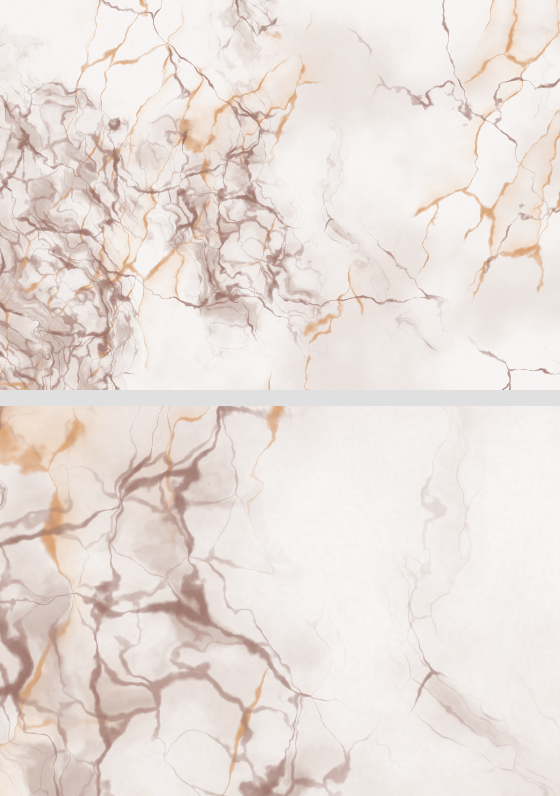
Top, the full canvas; bottom, a detail of the centre.
This texture is drawn by a WebGL 1 fragment shader. Its source:

```glsl
precision highp float;
// White marble with frayed mauve cracks, soft haze and leaning amber veins.
uniform vec2 u_resolution;

float hash(vec2 p) {
  vec3 q = fract(p.xyx * 0.1031);
  q += dot(q, q.yzx + 33.33);
  return fract((q.x + q.y) * q.z);
}

vec2 hash2(vec2 p) {
  return vec2(hash(p), hash(p + 47.3));
}

float noise(vec2 p) {
  vec2 i = floor(p), f = fract(p);
  f = f * f * (3.0 - 2.0 * f);
  return mix(mix(hash(i), hash(i + vec2(1, 0)), f.x),
             mix(hash(i + vec2(0, 1)), hash(i + vec2(1, 1)), f.x), f.y);
}

float fbm(vec2 p) {
  float sum = 0.0, amp = 0.52;
  for (int i = 0; i < 5; i++) {
    sum += amp * noise(p);
    p = mat2(1.6, 1.2, -1.2, 1.6) * p + 19.7;
    amp *= 0.5;
  }
  return sum;
}

vec2 fbm2(vec2 p) {
  return vec2(fbm(p), fbm(p + 31.4)) - 0.5;
}

// Cellular web: x is the distance to the nearest cell border, y the cell's random value
vec2 web(vec2 p) {
  vec2 base = floor(p), f = fract(p), nearCell, nearPoint;
  float best = 9.0;
  for (int y = -1; y <= 1; y++) {
    for (int x = -1; x <= 1; x++) {
      vec2 cell = vec2(x, y);
      vec2 r = cell + hash2(base + cell) - f;
      if (dot(r, r) < best) {
        best = dot(r, r);
        nearCell = cell;
        nearPoint = r;
      }
    }
  }
  float edge = 9.0;
  for (int y = -2; y <= 2; y++) {
    for (int x = -2; x <= 2; x++) {
      vec2 cell = nearCell + vec2(x, y);
      vec2 r = cell + hash2(base + cell) - f;
      vec2 apart = r - nearPoint;
      if (dot(apart, apart) > 0.0001)
        edge = min(edge, dot(0.5 * (r + nearPoint), normalize(apart)));
    }
  }
  return vec2(edge, hash(base + nearCell + 8.1));
}

float stroke(float d, float width) {
  return 1.0 - smoothstep(width * 0.25, width + 1.2 / u_resolution.y, d);
}

void main() {
  vec2 p = gl_FragCoord.xy / u_resolution.y;
  float left = 1.0 - smoothstep(0.3, 0.85, p.x);
  vec2 bend = fbm2(p * 4.0), fray = fbm2(p * 22.0 + 7.0);
  float ragged = smoothstep(0.3, 0.75, fbm(p * 28.0 + 3.0));

  // Opposite leans for the two vein families, both bent and frayed
  vec2 m = vec2(p.x + 0.4 * p.y, p.y) + 0.28 * bend + 0.045 * fray;
  vec2 o = vec2(p.x - 0.35 * p.y, p.y) + 0.2 * bend.yx + 0.03 * fray;
  float mauveZone = smoothstep(0.47, 0.70, fbm(m * vec2(4.0, 2.0) + 11.0) + 0.07 * left);
  float amberZone = smoothstep(0.50, 0.66, fbm(o * vec2(4.0, 1.6) + 71.0) + 0.07 * left);

  // Milky ground and haze
  float cloud = smoothstep(0.45, 0.8, fbm(p * 3.5 + 5.0));
  float haze = 0.6 * cloud + 0.5 * mauveZone * (0.5 + ragged);
  vec3 color = mix(vec3(0.967, 0.957, 0.951), vec3(0.89, 0.84, 0.815), min(haze, 1.0));

  // Amber veins with peach washed into some of the cells
  vec2 amber = web(o * vec2(9.0, 3.5));
  float d = amber.x / 7.0;
  float wash = smoothstep(0.45, 0.6, amber.y) * exp(-d * 50.0) * (0.5 + 0.5 * ragged);
  float vein = stroke(d, 0.007 * ragged * amberZone) * (0.45 + 0.55 * ragged);
  color = mix(color, vec3(0.93, 0.80, 0.68), 0.85 * wash * amberZone);
  color = mix(color, vec3(0.84, 0.61, 0.42), 0.85 * vein * smoothstep(0.05, 0.6, amberZone));

  // Mauve stains, crusted fine webs and wider cracks
  float stain = smoothstep(0.52, 0.72, fbm(m * vec2(22.0, 12.0))) * mauveZone;
  float fine = stroke(web(m * vec2(24.0, 13.0)).x / 20.0, 0.005 * ragged * mauveZone);
  float wide = stroke(web(m * vec2(7.0, 4.5) + 3.0).x / 6.0, 0.010 * ragged * mauveZone);
  color = mix(color, vec3(0.77, 0.68, 0.64), 0.7 * stain);
  color = mix(color, vec3(0.66, 0.51, 0.47), 0.7 * fine * mauveZone * (0.3 + ragged * 0.7));
  color = mix(color, vec3(0.60, 0.44, 0.40),
              0.85 * wide * smoothstep(0.05, 0.6, mauveZone) * (0.4 + 0.6 * ragged));

  // Long lone cracks that fade in and out
  float lone = stroke(web(m * 2.6 + 6.0).x / 2.6, 0.005 * ragged);
  lone *= smoothstep(0.4, 0.65, noise(p * 5.0 + 2.0)) * (0.35 + 0.65 * ragged);
  color = mix(color, vec3(0.62, 0.45, 0.41), 0.8 * lone);

  // Faint stone grain
  color += 0.014 * (noise(p * 300.0) - 0.5);
  gl_FragColor = vec4(color, 1.0);
}
```
